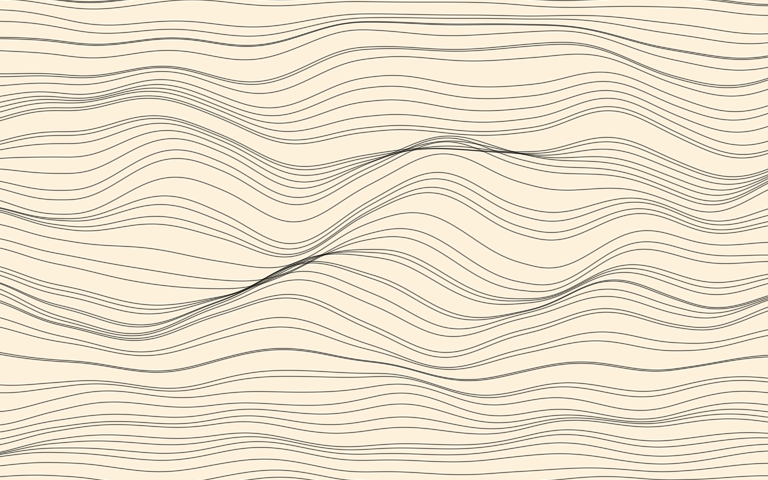
Write a Shadertoy shader that draws this background.

```glsl
const int LINE_COUNT = 72;
const float LINE_SPACING = 1.0 / 56.0;
const float STROKE_UNIT = 1.0 / 320.0;

float hash21(vec2 p) {
    vec3 q = fract(vec3(p.xyx) * 0.1031);
    q += dot(q, q.yzx + 33.33);
    return fract((q.x + q.y) * q.z);
}

vec2 hash22(vec2 p) {
    vec3 q = fract(vec3(p.xyx) * vec3(0.1031, 0.1030, 0.0973));
    q += dot(q, q.yzx + 33.33);
    return fract((q.xx + q.yz) * q.zy);
}

// Unit gradient at a lattice corner, projected on the offset from it
float cornerSlope(vec2 cell, vec2 corner, vec2 f) {
    vec2 gradient = normalize(hash22(cell + corner) - 0.4999);
    return dot(gradient, f - corner);
}

float gradientNoise(vec2 p) {
    vec2 cell = floor(p);
    vec2 f = p - cell;
    vec2 u = f * f * f * (f * (f * 6.0 - 15.0) + 10.0);
    float low = mix(cornerSlope(cell, vec2(0.0), f), cornerSlope(cell, vec2(1.0, 0.0), f), u.x);
    float high = mix(cornerSlope(cell, vec2(0.0, 1.0), f), cornerSlope(cell, vec2(1.0), f), u.x);
    return mix(low, high, u.y);
}

// Waves are tall in the middle and calm towards the top and bottom
float waveHeight(float base) {
    float rise = smoothstep(-0.1, 0.4, base);
    float fall = 1.0 - smoothstep(0.65, 1.0, base);
    return 0.04 + 0.115 * rise * fall;
}

// Height of one contour line at x; neighbours share most of their shape
float contourHeight(float x, float base) {
    float swell = gradientNoise(vec2(1.5 * x, 3.0 * base) + vec2(17.3, 41.7));
    float wave = gradientNoise(vec2(3.1 * x, 4.6 * base) + vec2(29.6, 75.4));
    float drift = gradientNoise(vec2(2.8 * x, 15.0 * base) + vec2(81.2, 67.9));
    return base + waveHeight(base) * (0.4 * swell + wave) + 0.024 * drift;
}

// Approximate perpendicular distance to a contour line
float contourDistance(vec2 p, float base) {
    float stepX = 0.004;
    float y = contourHeight(p.x, base);
    float slope = (contourHeight(p.x + stepX, base) - y) / stepX;
    return abs(p.y - y) / sqrt(1.0 + slope * slope);
}

float bell(float x, float width) {
    float t = x / width;
    return exp(-t * t);
}

void mainImage(out vec4 fragColor, in vec2 fragCoord) {
    vec2 p = fragCoord / iResolution.y;

    // Hairlines sharpen and darken as the canvas grows
    float softness = max(0.4 * STROKE_UNIT, 1.0 / iResolution.y);
    float strength = 0.345 * STROKE_UNIT / softness;

    vec3 paper = vec3(0.992, 0.945, 0.86);
    vec3 halo = vec3(1.0, 0.995, 0.94);
    vec3 ink = vec3(0.04, 0.02, 0.0);

    // Gather the strokes and the pale rims beside them
    float clearness = 1.0;
    float rim = 0.0;
    for (int i = 0; i < LINE_COUNT; i++) {
        float id = float(i);
        float jitter = hash21(vec2(id, 7.0)) - 0.5;
        float base = (id - 8.0 + 1.3 * jitter) * LINE_SPACING;
        float d = contourDistance(p, base) / softness;
        clearness *= 1.0 - strength * bell(d, 0.67);
        rim += bell(d - 1.5, 0.38);
    }

    vec3 color = mix(paper, halo, min(rim, 1.0));
    color = mix(ink, color, clearness);
    fragColor = vec4(color, 1.0);
}
```
